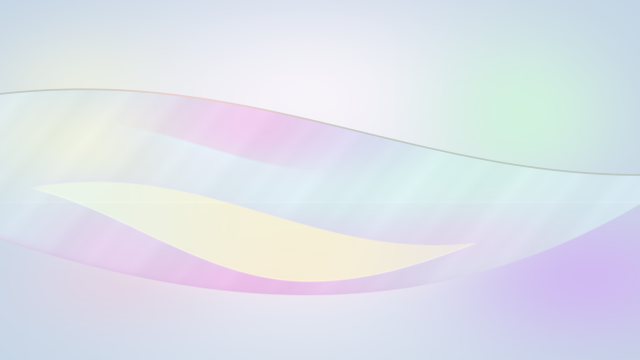
This background is drawn by a WebGL 1 fragment shader. Its source:

```glsl
precision highp float;

uniform vec2 u_resolution;

const float PI = 3.14159265;

// Palette
const vec3 MIST = vec3(0.755, 0.825, 0.895);
const vec3 PEARL = vec3(0.985, 0.965, 0.985);
const vec3 MINT = vec3(0.82, 0.955, 0.87);
const vec3 LILAC = vec3(0.82, 0.73, 0.95);
const vec3 CREAM = vec3(0.94, 0.95, 0.87);
const vec3 BLUSH = vec3(0.90, 0.81, 0.88);
const vec3 ICE = vec3(0.83, 0.895, 0.94);
const vec3 AQUA = vec3(0.86, 0.955, 0.95);
const vec3 ORCHID = vec3(0.95, 0.80, 0.935);
const vec3 ROSE = vec3(0.95, 0.73, 0.915);
const vec3 BUTTER = vec3(0.975, 0.95, 0.845);
const vec3 OLIVE = vec3(0.68, 0.73, 0.68);
const vec3 PEACH = vec3(0.94, 0.78, 0.74);

// Line and texture strengths
const float LINE_WIDTH = 0.0016;
const float STREAK_GAIN = 0.008;
const float SEAM_HEIGHT = 0.4375;

float glow(vec2 p, vec2 centre, vec2 radius) {
  vec2 d = (p - centre) / radius;
  return exp(-dot(d, d));
}

// Half a cosine, falling from a crest to a trough.
float swell(float x, vec2 crest, vec2 trough) {
  float phase = PI * (x - crest.x) / (trough.x - crest.x);
  return mix(trough.y, crest.y, 0.5 + 0.5 * cos(phase));
}

float ribbonTop(float x) { return swell(x, vec2(0.13, 0.752), vec2(1.0, 0.514)); }

float ribbonBottom(float x) {
  float d = x - 0.48;
  return 0.18 + d * d * (0.8 + 0.26 * d);
}

float foldEdge(float x) { return swell(x, vec2(0.12, 0.66), vec2(0.52, 0.525)); }

float leafTop(float x) { return swell(x, vec2(0.15, 0.495), vec2(0.68, 0.319)); }

float leafBottom(float x) {
  float d = x - 0.482;
  return 0.358 - 0.14 * cos(d * (d > 0.0 ? 5.1 : 6.0));
}

float fill(float d, float pixel) { return smoothstep(-pixel, pixel, d); }

float stroke(float d, float pixel) {
  return 1.0 - smoothstep(LINE_WIDTH * 0.3, LINE_WIDTH + pixel, abs(d));
}

float streaks(float s) {
  return sin(s * 19.0) + 0.6 * sin(s * 43.0 + 1.7) + 0.4 * sin(s * 87.0 + 0.6);
}

vec3 backdrop(vec2 p) {
  vec3 c = mix(MIST, PEARL, 0.75 * glow(p, vec2(0.47, 0.45), vec2(0.40, 0.62)));
  c = mix(c, CREAM, 0.70 * glow(p, vec2(0.13, 0.75), vec2(0.17, 0.17)));
  c = mix(c, PEARL, 0.80 * glow(p, vec2(0.49, 0.74), vec2(0.25, 0.22)));
  c = mix(c, MINT, 0.92 * glow(p, vec2(0.82, 0.68), vec2(0.145, 0.22)));
  c = mix(c, BLUSH, 0.65 * glow(p, vec2(0.19, 0.22), vec2(0.15, 0.13)));
  return mix(c, LILAC, 0.95 * glow(p, vec2(0.92, 0.23), vec2(0.19, 0.18)));
}

vec3 ribbon(vec2 p, float pixel) {
  vec3 c = mix(ICE, AQUA, 0.9 * glow(p, vec2(0.58, 0.49), vec2(0.33, 0.16)));
  c = mix(c, CREAM, 0.85 * glow(p, vec2(0.14, 0.61), vec2(0.18, 0.16)));
  c = mix(c, ORCHID, 0.95 * glow(p, vec2(0.40, 0.66), vec2(0.15, 0.13)));
  c = mix(c, LILAC, 0.22 * glow(p, vec2(0.55, 0.61), vec2(0.12, 0.10)));
  c = mix(c, MINT, 0.35 * glow(p, vec2(0.75, 0.52), vec2(0.13, 0.10)));
  c = mix(c, ORCHID, 0.42 * glow(p, vec2(0.73, 0.33), vec2(0.15, 0.09)));
  c = mix(c, ROSE, 0.85 * glow(p, vec2(0.39, 0.21), vec2(0.24, 0.13)));
  c = mix(c, ORCHID, 0.55 * glow(p, vec2(0.17, 0.32), vec2(0.11, 0.11)));

  // Pale fold, crisp above and fading below
  float fold = foldEdge(p.x) - p.y;
  float reach = smoothstep(0.14, 0.28, p.x) * (1.0 - smoothstep(0.36, 0.54, p.x));
  float sheen = fill(fold, pixel * 2.0) * exp(-max(fold, 0.0) * 12.0);
  c = mix(c, vec3(0.89, 0.96, 0.975), 0.8 * reach * sheen);
  return c;
}

void main() {
  vec2 p = gl_FragCoord.xy / u_resolution;
  vec2 q = gl_FragCoord.xy / u_resolution.y;
  float pixel = 1.0 / u_resolution.y;
  float top = ribbonTop(p.x) - p.y;
  float bottom = p.y - ribbonBottom(p.x);

  // Backdrop with a blush spilling under the ribbon
  vec3 color = backdrop(p);
  float spill = exp(-max(-bottom, 0.0) * 28.0) * glow(p, vec2(0.43, 0.2), vec2(0.28, 0.3));
  color = mix(color, vec3(0.97, 0.90, 0.94), 0.5 * spill);

  // Ribbon body, slanted streaks and lower rim
  vec3 body = ribbon(p, pixel);
  body += STREAK_GAIN * streaks(q.x - 0.85 * q.y);
  float rim = exp(-max(bottom, 0.0) * 95.0) * (1.0 - smoothstep(0.3, 1.0, p.x));
  body = mix(body, vec3(0.86, 0.73, 0.88), 0.5 * rim);

  // Leaf with softly shaded edges
  float upper = leafTop(p.x) - p.y;
  float lower = p.y - leafBottom(p.x);
  float span = smoothstep(0.03, 0.08, p.x) * (1.0 - smoothstep(0.735, 0.755, p.x));
  float leaf = fill(min(upper, lower), pixel) * span;
  float shade = exp(-max(-upper, 0.0) * 40.0) * (1.0 - fill(upper, pixel)) * span;
  body = mix(body, vec3(0.90, 0.86, 0.93), 0.35 * shade);
  vec3 leafColor = mix(vec3(0.92, 0.96, 0.91), BUTTER, smoothstep(0.1, 0.45, p.x));
  leafColor = mix(leafColor, vec3(0.94, 0.92, 0.90), smoothstep(0.5, 0.74, p.x));
  body = mix(body, leafColor, 0.93 * leaf);
  body += 0.025 * stroke(lower, pixel) * span * fill(upper, pixel);

  // Fine horizontal seam
  body += 0.012 * stroke(p.y - SEAM_HEIGHT, pixel) - 0.006 * step(p.y, SEAM_HEIGHT);
  color = mix(color, body, fill(min(top, bottom), pixel));

  // Tinted line along the upper edge
  vec3 lineColor = mix(OLIVE, PEACH, glow(p, vec2(0.32, 0.72), vec2(0.17, 0.3)));
  color = mix(color, lineColor, 0.65 * stroke(top, pixel));
  gl_FragColor = vec4(clamp(color, 0.0, 1.0), 1.0);
}
```
